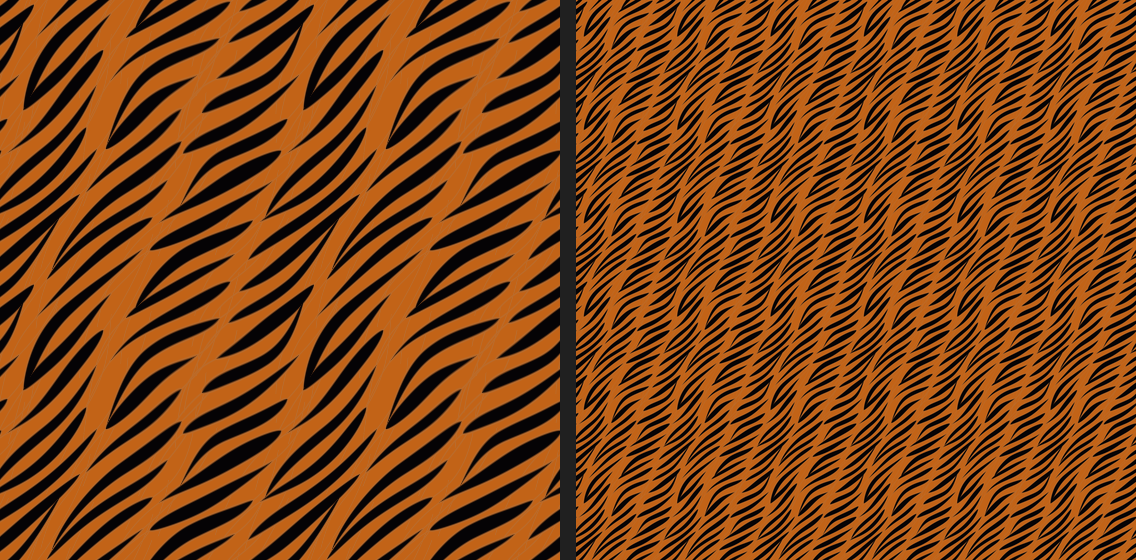
Left: one tile. Right: repeated 3 by 3.
This pattern is drawn by a three.js fragment shader. Its source:

```glsl
// Tiger stripes: long tapered black strokes on orange, in a tile repeated twice each way.
// Strokes sit on a slanted lattice of 23 cells that closes on the tile; a hash of
// the cell number varies each one, and some lean into the stroke beside them to fork.
varying vec2 vUv;

const float TAU = 6.2831853;

float hash(float n, float k) {
  return fract(sin(n * 12.9898 + k * 78.233) * 43758.5453);
}

// Bending of the flow, periodic over one tile: steep upper left, flat lower right
vec2 bendFlow(vec2 p) {
  vec2 slow = sin(TAU * vec2(p.y + 0.35, p.x + 0.25));
  vec2 fine = sin(TAU * vec2(p.x + p.y, 2.0 * p.x - p.y + 0.3));
  return p + vec2(0.022, 0.045) * slow + vec2(0.007, 0.006) * fine;
}

// Approximate distance to one stroke; q is (along, across) from its centre
float stroke(vec2 q, float id) {
  // Of every three cells across the flow, the first two form a fork
  float place = mod(id, 3.0);
  float pairId = floor(id / 3.0 + 0.01);
  float lowerLeans = step(0.5, hash(pairId, 9.0));
  float lean = place < 0.5 ? lowerLeans : place < 1.5 ? lowerLeans - 1.0 : 0.0;

  // Leaning strokes are longer and slide towards the tip of their neighbour
  float halfLength = mix(0.225, 0.285, hash(id, 1.0)) + 0.03 * abs(lean);
  float slide = 0.03 * lean + 0.05 * (hash(pairId, 2.0) - 0.5);
  float x = (q.x - slide) / halfLength;

  // Centre line: upturned tip, bow, ripple, and the lean
  float centre = 0.014 * x * x * x + 0.030 * (hash(pairId, 3.0) - 0.5) * (x * x - 0.4);
  centre += 0.006 * sin(3.4 * x + TAU * hash(id, 4.0));
  centre += 0.072 * lean * pow(max(x * lean, 0.0), 1.9);

  // Half width, heavier towards one end
  float heavy = 1.2 * (hash(id, 5.0) - 0.5) - 0.1 * lean;
  float halfWidth = mix(0.020, 0.029, hash(id, 6.0)) * (1.0 + heavy * x);
  halfWidth *= pow(max(1.0 - x * x, 0.0), 0.55);
  return abs(q.y - centre) - halfWidth + 0.004;
}

void main() {
  vec2 p = bendFlow(vUv * 2.0);

  // Lattice coordinates: x runs along the stripes, y counts rows across them
  vec2 cell = vec2(3.0 * p.x - p.y, 10.0 * p.y - 7.0 * p.x);
  vec2 nearest = floor(cell + 0.5);

  float d = 1.0;
  for (int j = -2; j <= 2; j++) {
    for (int i = -2; i <= 2; i++) {
      vec2 c = nearest + vec2(float(i), float(j));
      vec2 o = cell - c;
      // Back to tile units; each row is offset along the flow like brickwork
      vec2 q = vec2(0.5307 * o.x + 0.1104 * o.y, 0.0819 * o.y);
      float id = floor(mod(10.0 * c.x + c.y + 0.5, 23.0));
      d = min(d, stroke(q, id));
    }
  }

  // Soft edge with a faint dusty rim on the orange side
  float ground = smoothstep(-0.004, 0.004, d);
  float rim = 1.0 - smoothstep(0.002, 0.006, abs(d - 0.002));
  vec3 orange = vec3(0.76, 0.39, 0.09) + vec3(-0.03, 0.03, 0.08) * rim;
  vec3 black = vec3(0.02, 0.01, 0.02);
  gl_FragColor = vec4(mix(black, orange, ground), 1.0);
}
```
